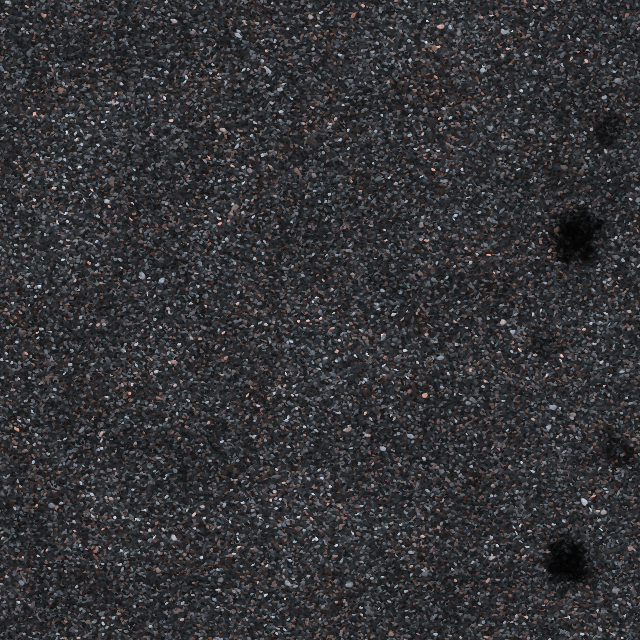
Write a three.js fragment shader that draws this texture.

```glsl
// Dark weathered asphalt: packed flattened grit, pale and rusty chips, soft black pits.
varying vec2 vUv;

vec3 hash3(vec2 p) {
  vec3 q = vec3(dot(p, vec2(127.1, 311.7)), dot(p, vec2(269.5, 183.3)), dot(p, vec2(419.2, 371.9)));
  return fract(sin(q) * 43758.5);
}

// Gradient noise, roughly -0.6 to 0.6
float corner(vec2 cell, vec2 offset, vec2 f) {
  return dot(hash3(cell + offset).xy * 2.0 - 1.0, f - offset);
}

float gradientNoise(vec2 p) {
  vec2 i = floor(p);
  vec2 f = fract(p);
  vec2 u = f * f * f * (f * (f * 6.0 - 15.0) + 10.0);
  float low = mix(corner(i, vec2(0.0), f), corner(i, vec2(1.0, 0.0), f), u.x);
  float high = mix(corner(i, vec2(0.0, 1.0), f), corner(i, vec2(1.0), f), u.x);
  return mix(low, high, u.y);
}

// Cool grey for most stones, brown-red for a few
vec3 stoneTint(float pick, float rust) {
  vec3 cool = vec3(0.93, 0.99, 1.07);
  vec3 warm = vec3(1.24, 0.94, 0.86);
  return mix(cool, warm, smoothstep(0.55, 0.95, pick + rust));
}

// Lays one scattered layer of tilted grains over the ground colour
vec3 layGrains(vec3 ground, vec2 uv, float scale, float seed, float share, vec2 tones, float rust) {
  vec2 p = uv * scale + seed * 17.3;
  vec2 cell = floor(p);
  for (int y = -1; y <= 1; y++) {
    for (int x = -1; x <= 1; x++) {
      vec2 id = cell + vec2(float(x), float(y));
      vec3 place = hash3(id + seed);
      vec3 look = hash3(id + seed + 57.0);
      vec3 form = hash3(id + seed + 113.0);

      // Rotated ellipse with one chipped side
      float angle = (place.z - 0.5) * 2.3;
      vec2 q = p - id - place.xy;
      q = mat2(cos(angle), -sin(angle), sin(angle), cos(angle)) * q;
      vec2 radius = vec2(mix(0.38, 0.66, form.x), mix(0.23, 0.42, form.y));
      vec2 r = q / radius;
      float d = max(length(r), dot(r, normalize(vec2(form.z - 0.5, 0.4))) * 1.35);
      float cover = (1.0 - smoothstep(0.6, 1.08, d)) * step(look.x, share);

      float tone = mix(tones.x, tones.y, pow(look.y, 1.6));
      vec3 stone = tone * stoneTint(look.z, rust) * (1.0 + 0.14 * r.y);
      ground = mix(ground, stone, cover);
    }
  }
  return ground;
}

// Ragged pits strung down the right side
float pitDepth(vec2 uv) {
  float ragged = gradientNoise(uv * 28.0) * 0.035 + gradientNoise(uv * 85.0) * 0.018;
  float depth = 0.0;
  for (int i = 0; i < 5; i++) {
    float k = float(i);
    float strength = 0.65 + 0.35 * cos(k * 2.094);
    vec2 centre = vec2(0.905 + 0.055 * sin(k * 2.2 - 0.3), 0.12 + 0.17 * k);
    float d = length((uv - centre) * vec2(1.0, 1.15)) + ragged;
    float size = 0.025 + 0.022 * strength;
    depth = max(depth, strength * (1.0 - smoothstep(size * 0.35, size * 1.25, d)));
  }
  return depth;
}

void main() {
  // Bend the grain outlines slightly
  vec2 uv = vUv + 0.0016 * vec2(gradientNoise(vUv * 170.0), gradientNoise(vUv * 170.0 + 31.0));
  float patchy = gradientNoise(vUv * vec2(5.0, 8.0)) + 0.6 * gradientNoise(vUv * 17.0 + 9.0);
  float rust = 0.3 * gradientNoise(vUv * 11.0 + 40.0) + 0.1 * gradientNoise(vUv * 45.0);

  // Binder between the stones
  float binder = 0.16 + 0.12 * gradientNoise(vUv * vec2(110.0, 150.0));
  vec3 color = binder * stoneTint(0.55, rust);

  // Dense body of dark and middling grit, finer on each pass
  for (int i = 0; i < 3; i++) {
    float k = float(i);
    color = layGrains(color, uv, 112.0 + 23.0 * k, 3.0 + k, 0.85, vec2(0.09, 0.43), rust);
  }

  // Pale chips, thinning to the right, and a few larger stones
  float paleShare = 0.17 - 0.05 * vUv.x;
  color = layGrains(color, uv, 138.0, 11.0, paleShare, vec2(0.38, 0.76), rust - 0.08);
  color = layGrains(color, uv, 84.0, 19.0, 0.025, vec2(0.38, 0.72), rust);

  // Fine mottling, broad wear and pits
  color *= 1.0 + 0.32 * gradientNoise(vUv * 230.0);
  color *= 1.0 + 0.25 * patchy;
  color *= 1.0 - 0.88 * pitDepth(vUv);
  gl_FragColor = vec4(color, 1.0);
}
```
